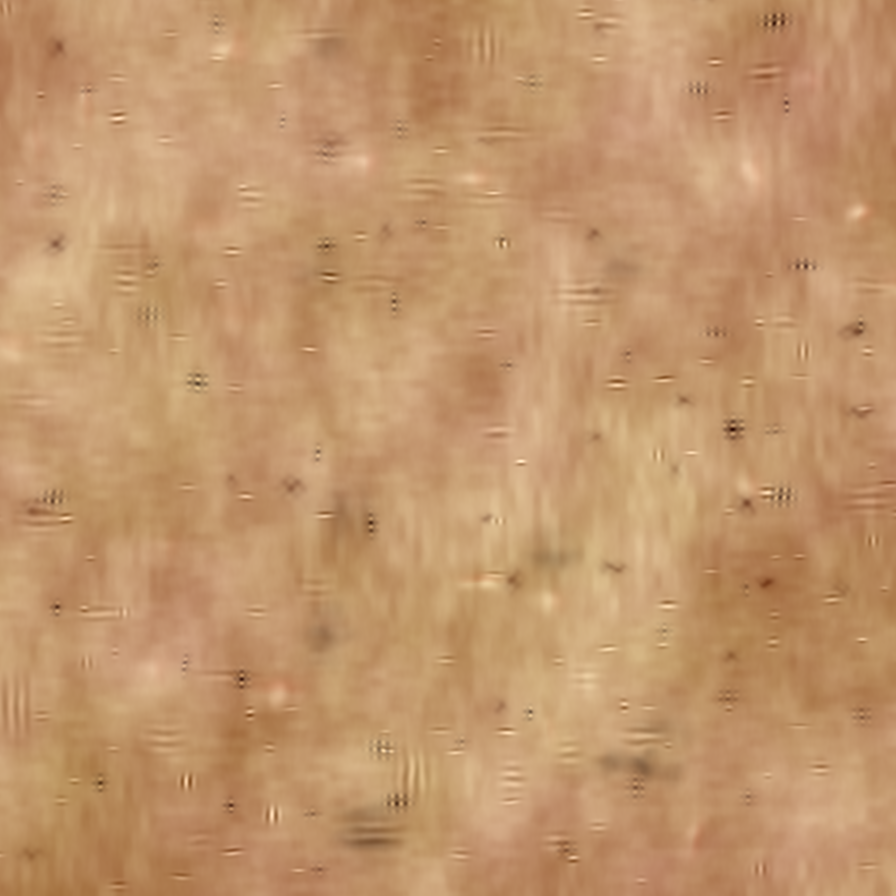
Write a WebGL 1 fragment shader that draws this texture.

```glsl
precision highp float;
// Soft, mottled tan surface with blotches, faint vertical streaks and blemishes.
// Layered value noise sets tone and tint; jittered grids scatter pale glints,
// dark smudges and tiny rippled or checkered marks in loose clusters over it.

uniform vec2 u_resolution;

const float TAU = 6.2831853;

vec2 hash2(vec2 p) {
  vec3 q = fract(p.xyx * vec3(0.1031, 0.1030, 0.0973));
  q += dot(q, q.yzx + 33.33);
  return fract((q.xx + q.yz) * q.zy);
}

float noise(vec2 p) {
  vec2 i = floor(p), f = fract(p);
  f = f * f * f * (f * (f * 6.0 - 15.0) + 10.0);
  float low = mix(hash2(i).x, hash2(i + vec2(1.0, 0.0)).x, f.x);
  float high = mix(hash2(i + vec2(0.0, 1.0)).x, hash2(i + 1.0).x, f.x);
  return mix(low, high, f.y);
}

// Centred on zero, about -0.5 to 0.5
float fbm(vec2 p) {
  float sum = 0.0, weight = 0.5;
  for (int i = 0; i < 4; i++) {
    sum += weight * (noise(p) - 0.5);
    p = mat2(0.96, 0.28, -0.28, 0.96) * p * 2.03 + 17.3;
    weight *= 0.52;
  }
  return sum;
}

// Scattered soft spots: x = body, y = ripples, z = checks, w = side lobes
vec4 scatter(vec2 p, float cells, float chance, vec2 size, float period, float seed) {
  vec4 sum = vec4(0.0);
  vec2 home = floor(p * cells);
  for (int y = -1; y <= 1; y++) {
    for (int x = -1; x <= 1; x++) {
      vec2 id = home + vec2(float(x), float(y));
      vec2 pick = hash2(id + seed);
      vec2 shape = hash2(id + seed + 71.0);
      vec2 d = p - (id + 0.1 + 0.8 * hash2(id + seed + 37.0)) / cells;
      d = shape.x > 0.85 ? d.yx : d;
      vec2 r = d / (size * mix(vec2(0.55), vec2(1.4), shape.yx));
      float cluster = 0.3 + 1.4 * noise(id * 2.4 / cells + seed);
      float body = exp(-dot(r, r)) * step(pick.x, chance * cluster);
      body *= mix(0.35, 1.0, pick.y * pick.y);
      vec2 wave = cos(TAU * (d / period + 0.6 * (shape - 0.5)));
      sum += body * vec4(1.0, wave.y, wave.x * wave.y, r.x);
    }
  }
  return sum;
}

void main() {
  vec2 p = gl_FragCoord.xy / min(u_resolution.x, u_resolution.y);
  vec2 warp = vec2(noise(p * 9.0 + 5.0), noise(p * 9.0 + 48.0)) - 0.5;
  vec2 crumple = vec2(noise(p * 48.0 + 7.0), noise(p * 48.0 + 82.0)) - 0.5;
  vec2 q = p + 0.03 * warp;

  // Broad blotches, then smaller upright ones
  float tone = 0.45 + 1.75 * fbm(q * vec2(4.4, 3.2) + 11.0);
  tone += 0.9 * fbm(q * vec2(15.0, 8.5) + 63.0);
  tone += 0.5 * fbm(p * vec2(38.0, 21.0) + 31.0);

  // Fine streaks that come and go
  float patchy = smoothstep(0.4, 0.8, noise(p * 8.0 + 90.0));
  tone += 0.4 * patchy * (noise(p * vec2(105.0, 34.0) + 29.0) - 0.5);
  tone += 0.24 * (1.0 - patchy) * (noise(p * vec2(45.0, 105.0) + 54.0) - 0.5);
  vec3 color = mix(vec3(0.675, 0.470, 0.304), vec3(0.835, 0.692, 0.525), tone);

  // Drift between rosy and ochre
  float tint = fbm(q * 3.6 + 120.0) + 0.6 * fbm(q * 11.0 + 150.0);
  color += tint * vec3(0.035, -0.022, 0.085);

  // Pale glints with a reddish flank
  vec2 rough = p + 0.012 * warp + 0.006 * crumple;
  vec4 glint = scatter(rough, 7.0, 0.34, vec2(0.015, 0.021), 0.03, 200.0);
  color += (glint.x + 0.3 * glint.y) * vec3(0.15, 0.18, 0.19);
  color -= max(glint.w, 0.0) * vec3(0.05, 0.2, 0.19);

  // Brown and grey smudges
  vec4 smudge = scatter(rough + 0.008 * crumple, 6.0, 0.32, vec2(0.020, 0.027), 0.036, 300.0);
  color -= (smudge.x + 0.35 * smudge.y) * vec3(0.21, 0.19, 0.15);
  vec4 fleck = scatter(rough, 10.0, 0.18, vec2(0.011, 0.010), 0.018, 350.0);
  color -= (fleck.x + 0.5 * fleck.z) * vec3(0.22, 0.24, 0.20);

  // Groups of fine ripples, then short bright or dark dashes
  vec4 ripple = scatter(p + 0.006 * warp + 0.003 * crumple, 10.0, 0.32, vec2(0.020, 0.013), 0.0125, 400.0);
  color += ripple.y * vec3(0.14, 0.15, 0.15);
  vec4 dash = scatter(p + 0.002 * crumple, 17.0, 0.38, vec2(0.007, 0.006), 0.0092, 500.0);
  color += dash.y * vec3(0.28, 0.31, 0.32);

  // Tiny dark specks, banded and faintly checkered
  vec4 speck = scatter(p + 0.003 * crumple, 13.0, 0.24, vec2(0.008, 0.010), 0.0092, 600.0);
  color -= speck.x * vec3(0.19, 0.16, 0.12);
  color -= (0.8 * speck.y + 0.6 * speck.z) * vec3(0.27, 0.25, 0.19);

  gl_FragColor = vec4(clamp(color, 0.0, 1.0), 1.0);
}
```
